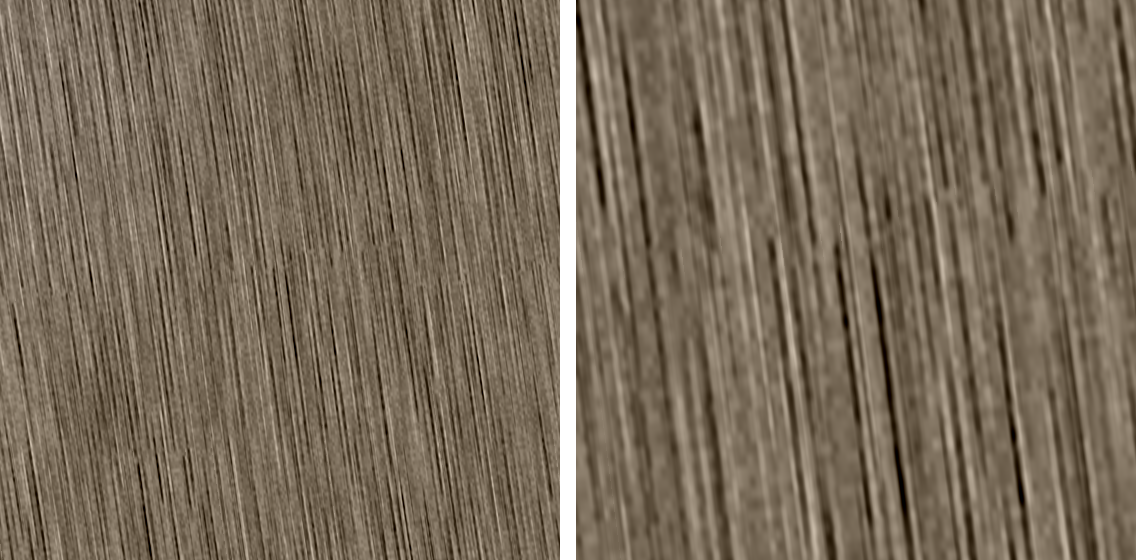
Left, the full canvas; right, a detail of the centre.
Reproduce this texture procedurally as a WebGL 2 fragment shader.

```glsl
#version 300 es
precision highp float;
// Brushed grey-brown wood veneer with steep, slightly slanted grain.
// Stretched value noise makes the fibres; jittered columns of tapered
// streaks make dark pores and pale flecks, cut by a few stave ends.

uniform vec2 u_resolution;
out vec4 fragColor;

const vec3 WOOD = vec3(0.483, 0.429, 0.357);
const vec3 SHEEN = vec3(0.035, 0.038, 0.052);
const float GRAIN_ANGLE = 0.143;
const vec2 PORE_GRID = vec2(84.0, 2.9);

float hash(vec2 p) {
  vec3 h = fract(vec3(p.xyx) * 0.1031);
  h += dot(h, h.yzx + 33.33);
  return fract((h.x + h.y) * h.z);
}

float noise(vec2 p) {
  vec2 cell = floor(p);
  vec2 f = fract(p);
  f = f * f * (3.0 - 2.0 * f);
  float low = mix(hash(cell), hash(cell + vec2(1.0, 0.0)), f.x);
  float high = mix(hash(cell + vec2(0.0, 1.0)), hash(cell + vec2(1.0)), f.x);
  return mix(low, high, f.y);
}

// Noise centred on zero
float signedNoise(vec2 p) {
  return noise(p) - 0.5;
}

// Thin tapered streaks: one per cell of a grid with staggered columns
float streaks(vec2 q, vec2 grid, float halfWidth, float share, float seed) {
  float x = q.x * grid.x;
  float column = floor(x);
  float y = q.y * grid.y * mix(0.7, 1.4, hash(vec2(column, seed + 3.0)))
          + 9.0 * hash(vec2(column, seed));
  vec2 id = vec2(column, floor(y) + seed * 17.0);
  float along = fract(y);

  float centre = mix(0.34, 0.66, hash(id + 5.3));
  float width = halfWidth * mix(0.75, 1.15, hash(id + 11.7));
  float across = 1.0 - smoothstep(0.1 * width, width, abs(x - column - centre));
  float taper = smoothstep(0.0, 0.15, along) * (1.0 - smoothstep(0.8, 1.0, along));
  float strength = mix(0.4, 1.0, hash(id + 23.1));
  return across * taper * strength * step(hash(id + 41.9), share);
}

// Coordinates shifted lengthwise in each stave (xy), fading at its ends (z)
vec3 staveCoords(vec2 q) {
  float poreColumn = floor(q.x * PORE_GRID.x);
  float stave = floor(poreColumn / 17.0);
  float ragged = 0.02 * hash(vec2(poreColumn, 3.0));
  float y = q.y * 0.9 + hash(vec2(stave, 7.0)) + ragged;
  float shift = 13.0 * hash(vec2(stave, floor(y) + 31.0));
  float fade = smoothstep(0.0, 0.008, 0.5 - abs(fract(y) - 0.5));
  return vec3(q.x, q.y + shift, fade);
}

// Soft fibres from long and fine to almost round specks
float fibres(vec2 q) {
  return 0.06 * signedNoise(q * vec2(100.0, 3.5))
       + 0.15 * signedNoise(q * vec2(215.0, 9.0))
       + 0.13 * signedNoise(q * vec2(270.0, 150.0));
}

void main() {
  vec2 p = gl_FragCoord.xy / u_resolution.y;

  // Turn into the grain, with a slight bend
  float c = cos(GRAIN_ANGLE);
  float s = sin(GRAIN_ANGLE);
  vec2 q = vec2(c * p.x + s * p.y, c * p.y - s * p.x);
  q.x += 0.01 * signedNoise(q * vec2(2.0, 1.5));
  vec3 stave = staveCoords(q);

  // Patches thin out the pores; beading roughens them lengthwise
  float density = mix(0.65, 1.2, noise(q * vec2(16.0, 3.5) + 4.0));
  float beading = mix(0.55, 1.25, noise(q * vec2(150.0, 110.0)));

  // Dark pores, coarse and fine
  float coarse = streaks(stave.xy, PORE_GRID, 0.31, 0.62, 1.0) * stave.z;
  float fine = streaks(q, vec2(143.0, 5.0), 0.38, 0.48, 2.0);
  float dark = (coarse + 0.55 * fine) * density * beading;

  // Pale rims beside the pores, and loose flecks
  vec2 rimCoords = stave.xy - vec2(0.0047, 0.0);
  float rim = streaks(rimCoords, PORE_GRID, 0.28, 0.62, 1.0) * stave.z;
  float flecks = streaks(q, vec2(116.0, 4.2), 0.34, 0.42, 4.0);
  float pale = (0.13 * rim + 0.19 * flecks) * beading;

  float tone = fibres(q) + pale - 0.31 * dark;
  tone += 0.02 * signedNoise(p * 3.5) - 0.012 * p.x;

  // Cool light falling from the upper left
  float sheen = 1.0 - smoothstep(0.0, 0.7, distance(p, vec2(0.0, 0.9)));
  vec3 colour = WOOD + tone + SHEEN * sheen;

  fragColor = vec4(clamp(colour, 0.0, 1.0), 1.0);
}
```
